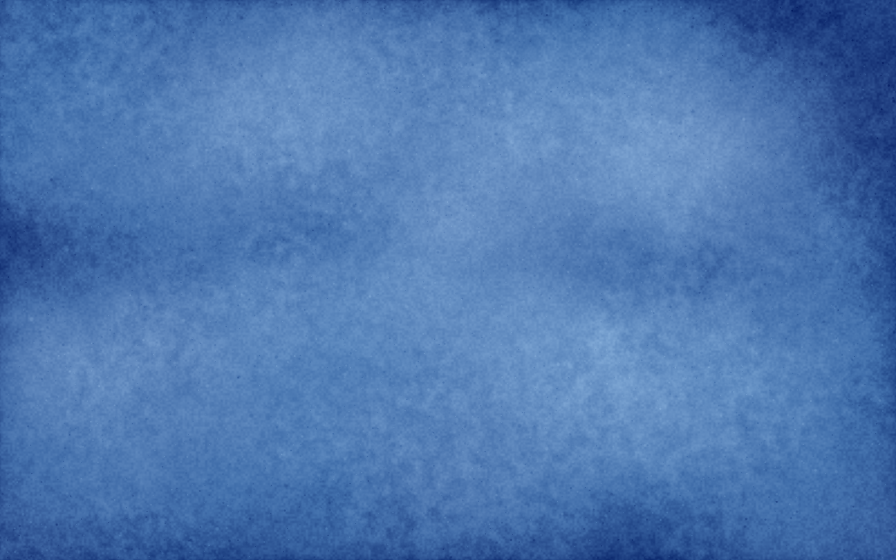
A Shadertoy shader for this texture:

```glsl
// Weathered blue paper: broad soft clouds inside a dark uneven vignette.
// A single tone value is built from warped glows, layered noise, fine
// grain and sparse specks, then mapped through a three-stop blue ramp.

const vec3 DEEP_BLUE = vec3(0.11, 0.24, 0.50);
const vec3 MID_BLUE  = vec3(0.26, 0.43, 0.665);
const vec3 PALE_BLUE = vec3(0.405, 0.565, 0.765);

float hash(vec2 p) {
    vec3 q = fract(p.xyx * vec3(0.1031, 0.1030, 0.0973));
    q += dot(q, q.yzx + 33.33);
    return fract((q.x + q.y) * q.z);
}

float noise(vec2 p) {
    vec2 i = floor(p), f = fract(p);
    f = f * f * (3.0 - 2.0 * f);
    float low  = mix(hash(i), hash(i + vec2(1, 0)), f.x);
    float high = mix(hash(i + vec2(0, 1)), hash(i + vec2(1, 1)), f.x);
    return mix(low, high, f.y);
}

// Layered noise centred on zero, each octave rotated to hide the lattice.
float fbm(vec2 p, int octaves) {
    float sum = 0.0, amp = 0.5;
    for (int i = 0; i < octaves; i++) {
        p = mat2(1.6, 1.2, -1.2, 1.6) * p + 17.3;
        sum += amp * (noise(p) - 0.5);
        amp *= 0.55;
    }
    return sum;
}

// Soft elliptical cloud.
float glow(vec2 p, vec2 centre, vec2 radius) {
    vec2 d = (p - centre) / radius;
    return exp(-dot(d, d));
}

// One random round speck in a share of the grid cells.
float specks(vec2 p, float scale, float share, float seed) {
    vec2 cell = floor(p * scale) + seed;
    vec2 offset = 0.3 + 0.4 * vec2(hash(cell + 3.7), hash(cell + 9.1));
    float radius = mix(0.12, 0.28, hash(cell + 5.3));
    float d = length(fract(p * scale) - offset);
    float spot = 1.0 - smoothstep(radius * 0.2, radius, d);
    return spot * step(hash(cell), share) * hash(cell + 1.9);
}

float darkClouds(vec2 p) {
    return 0.62 * glow(p, vec2(1.00, 0.72), vec2(0.13, 0.20))
         + 0.42 * glow(p, vec2(0.89, 0.95), vec2(0.13, 0.13))
         + 0.30 * glow(p, vec2(0.55, 1.00), vec2(0.16, 0.08))
         + 0.42 * glow(p, vec2(0.00, 0.55), vec2(0.12, 0.09))
         + 0.30 * glow(p, vec2(0.27, 0.56), vec2(0.17, 0.09))
         + 0.27 * glow(p, vec2(0.72, 0.52), vec2(0.13, 0.08))
         + 0.38 * glow(p, vec2(0.70, 0.06), vec2(0.12, 0.11))
         + 0.22 * glow(p, vec2(0.30, 0.00), vec2(0.25, 0.11));
}

float lightClouds(vec2 p) {
    return 0.20 * glow(p, vec2(0.28, 0.82), vec2(0.21, 0.11))
         + 0.24 * glow(p, vec2(0.73, 0.77), vec2(0.11, 0.14))
         + 0.24 * glow(p, vec2(0.70, 0.32), vec2(0.13, 0.11))
         + 0.16 * glow(p, vec2(0.12, 0.36), vec2(0.11, 0.10));
}

float vignette(vec2 uv) {
    vec2 edge = 4.0 * uv * (1.0 - uv);
    return 1.0 - pow(max(edge.x * edge.y, 0.0), 0.3);
}

vec3 blueRamp(float tone) {
    vec3 lower = mix(DEEP_BLUE, MID_BLUE, min(tone * 2.0, 1.0));
    return lower + (PALE_BLUE - MID_BLUE) * max(tone * 2.0 - 1.0, 0.0);
}

void mainImage(out vec4 fragColor, in vec2 fragCoord) {
    vec2 uv = fragCoord / iResolution.xy;
    vec2 p = fragCoord / iResolution.y;

    // Broad light and shade, with wandering outlines
    vec2 warp = vec2(fbm(p * 2.0, 4), fbm(p * 2.0 + 31.0, 4));
    vec2 cloudPos = uv + 0.12 * warp;
    float tone = 0.91 - 0.72 * vignette(uv);
    tone += lightClouds(cloudPos) - darkClouds(cloudPos);
    tone = max(tone, 0.05 + 0.25 * tone);

    // Blotches, stipple that gathers in patches, and paper grain
    float patchiness = smoothstep(-0.15, 0.2, fbm(p * 3.0 + 52.0, 3));
    tone += 0.40 * fbm(p * 2.5 + 8.0, 5);
    tone += mix(0.26, 0.52, patchiness) * fbm(p * 28.0, 4);
    tone += 0.20 * (noise(p * 250.0) - 0.5);

    // Tiny faint pits and pale flecks in three sizes
    for (int i = 0; i < 3; i++) {
        float scale = 48.0 + 26.0 * float(i);
        float seed = 40.0 * float(i);
        tone -= 0.24 * specks(p, scale, 0.07, seed + 11.0);
        tone += 0.22 * specks(p + 0.37, scale, 0.05, seed + 23.0);
    }

    // Faint cool tint drifting over the surface
    vec3 color = blueRamp(tone);
    color += vec3(-0.03, 0.01, 0.015) * fbm(p * 1.3 + 70.0, 3);
    fragColor = vec4(clamp(color, 0.0, 1.0), 1.0);
}
```
